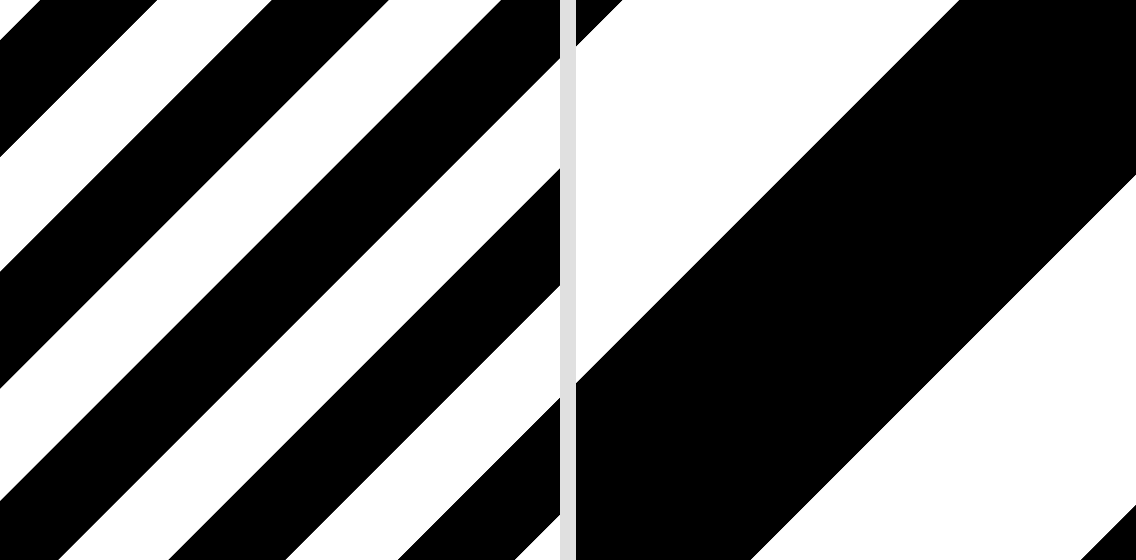
Left, the full canvas; right, a detail of the centre.
This pattern is drawn by a WebGL 2 fragment shader. Its source:

```glsl
#version 300 es
precision highp float;

#define STRIPE_PERIOD 0.4095
#define STRIPE_WIDTH 0.2091
#define STRIPE_OFFSET -0.0026
#define SPACING_DRIFT 0.00276
#define INK_COLOR vec3(0.0)
#define PAPER_COLOR vec3(1.0)

uniform vec2 u_resolution;
out vec4 fragColor;

const float HALF_PI = 1.570796;

// Small cyclic shift that makes the gaps slightly uneven
float stripeShift(float index) {
    return SPACING_DRIFT * cos(HALF_PI * (index + 0.5));
}

// Signed distance to the nearest stripe, measured along the x axis
float stripeDistance(float across) {
    float index = round(across / STRIPE_PERIOD);
    float center = index * STRIPE_PERIOD + stripeShift(index);
    return abs(across - center) - 0.5 * STRIPE_WIDTH;
}

void main() {
    vec2 uv = gl_FragCoord.xy / u_resolution;

    // Diagonal coordinate, constant along each rising stripe
    float across = uv.x - uv.y - STRIPE_OFFSET;
    float edge = 0.7 / min(u_resolution.x, u_resolution.y);

    float paper = smoothstep(-edge, edge, stripeDistance(across));
    fragColor = vec4(mix(INK_COLOR, PAPER_COLOR, paper), 1.0);
}
```
